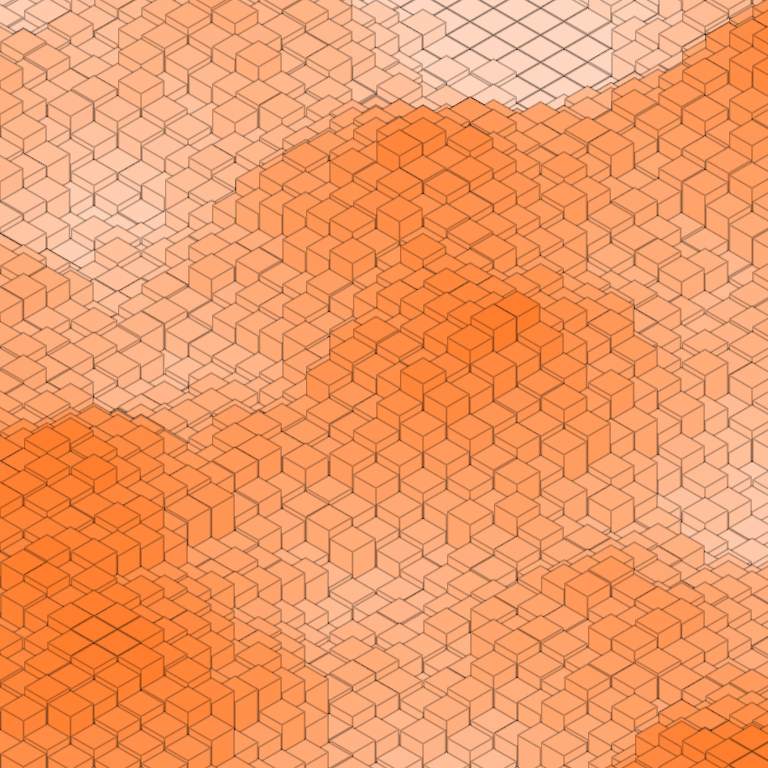
Reproduce this pattern procedurally as a three.js fragment shader.

```glsl
varying vec2 vUv;

float hash(vec2 cell) {
  return fract(sin(dot(cell, vec2(127.1, 311.7))) * 43758.5);
}

// Rolling hills from layered sines, about 0 to 1
float terrain(vec2 p) {
  float ridge = 0.2 * cos(6.5 * (p.y - 0.05 - 0.7 * p.x));
  float swell = 0.19 * cos(9.0 * (p.x - 0.5) + 5.0 * (p.y - 0.63));
  float ripple = 0.11 * cos(20.0 * (p.y - 0.63) - 5.0 * (p.x - 0.5));
  float detail = 0.05 * sin(31.0 * p.x) * sin(37.0 * p.y);
  float farDip = 0.4 * smoothstep(0.7, 1.0, p.y);
  float nearRise = 0.25 * (1.0 - smoothstep(0.0, 0.25, p.y)) * (1.0 - p.x);
  return 0.57 + ridge + swell + ripple + detail - farDip + nearRise;
}

// Thin soft stroke at distance d from an edge
float stroke(float d) {
  return 0.31 * max(0.0, 1.0 - d / 0.00195);
}

void main() {
  vec2 spacing = vec2(0.0306, 0.01767);
  vec2 halfTop = spacing * 0.965;
  vec2 first = floor(vUv / spacing);
  vec3 color = vec3(1.0);
  float ink = 0.0;

  // Walk the columns from front to back until one covers this point
  for (int i = -14; i <= 2; i++) {
    float row = first.y + float(i);
    vec2 cell = vec2(first.x + mod(first.x + row, 2.0), row);
    vec2 base = cell * spacing;
    float level = clamp(terrain(base) + 0.13 * (hash(cell) - 0.5), 0.0, 1.08);

    vec2 q = vUv - base;
    q.y -= level * 0.2;
    float dx = abs(q.x);
    float rim = halfTop.y * (1.0 - dx / halfTop.x);

    // Outline of the top, then the upright edges below it
    float edge = abs(abs(q.y) - rim) * 0.866;
    if (q.y < 0.0) edge = min(edge, abs(dx - halfTop.x));
    if (q.y < -halfTop.y) edge = min(edge, dx);
    ink += stroke(edge);

    color = mix(vec3(1.0, 0.84, 0.75), vec3(1.0, 0.52, 0.22), level);
    if (dx < halfTop.x && q.y < rim) break;
  }

  gl_FragColor = vec4(mix(color, vec3(0.08, 0.04, 0.02), min(ink, 0.8)), 1.0);
}
```
